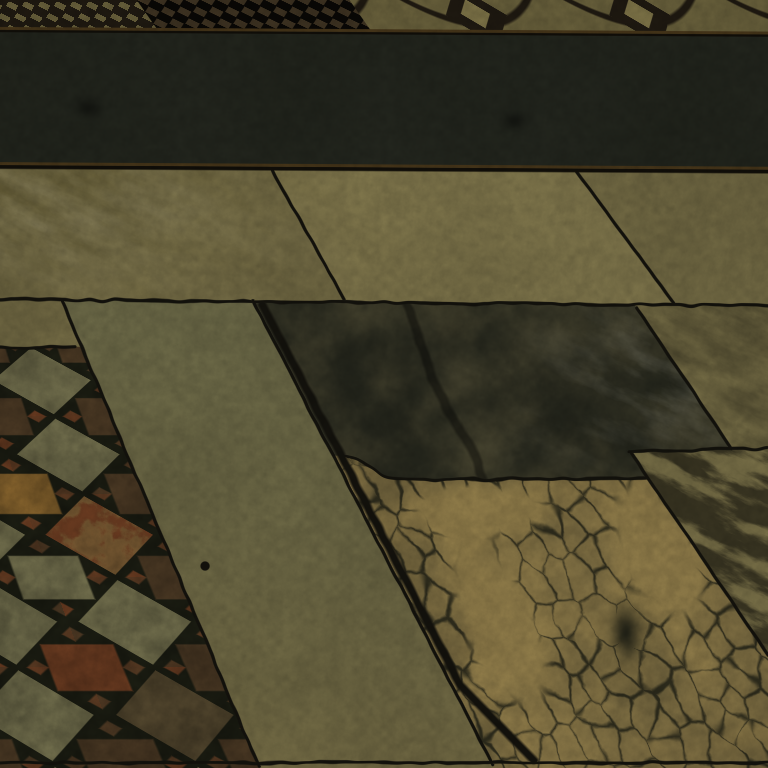
Give the GLSL for this texture, as a WebGL 1 fragment shader.

```glsl
precision highp float;
// Worn marble paving: a dark step, pale slabs, grey stone, breccia and inlay.
// Slabs are half-planes, joints are segment distances, stone is layered noise.
uniform vec2 u_resolution;

float hash(vec2 p) { return fract(sin(dot(p, vec2(127.1, 311.7))) * 43758.5453); }

float noise(vec2 p) {
  vec2 i = floor(p), f = fract(p);
  f *= f * (3.0 - 2.0 * f);
  return mix(mix(hash(i), hash(i + vec2(1, 0)), f.x),
    mix(hash(i + vec2(0, 1)), hash(i + 1.0), f.x), f.y);
}

float fbm(vec2 p) {
  float sum = 0.0, amp = 0.5;
  for (int i = 0; i < 5; i++) {
    sum += amp * noise(p);
    p = mat2(1.6, 1.2, -1.2, 1.6) * p + 3.7;
    amp *= 0.5;
  }
  return sum;
}

float fill(float d) { return smoothstep(-0.8, 0.8, d * u_resolution.y); }
float line(float d, float w) { return 1.0 - smoothstep(w * 0.5, w * 1.4, abs(d)); }
float blob(vec2 p, vec4 b) { p = (p - b.xy) / b.zw; return exp(-dot(p, p)); }

// Positive on the right of a descending line
float side(vec2 p, vec4 l) {
  vec2 d = normalize(l.zw - l.xy);
  return (p.x - l.x) * d.y - (p.y - l.y) * d.x;
}

float seg(vec2 p, vec4 l) {
  vec2 d = l.zw - l.xy;
  p -= l.xy;
  return length(p - d * clamp(dot(p, d) / dot(d, d), 0.0, 1.0));
}

// Gap between the two nearest cells
float cellEdge(vec2 p) {
  float near = 9.0, next = 9.0;
  for (int k = 0; k < 9; k++) {
    vec2 c = floor(p) + vec2(mod(float(k), 3.0), floor(float(k) / 3.0)) - 1.0;
    float d = length(c + vec2(hash(c), hash(c + 17.3)) - p);
    next = min(next, max(near, d));
    near = min(near, d);
  }
  return next - near;
}

vec3 breccia(vec2 p) {
  float n = fbm(p * 22.0);
  vec2 q = p + 0.022 * (vec2(n, fbm(p * 22.0 + 9.0)) - 0.5);
  vec2 t = vec2(q.x - 0.35 * (q.y - 0.8), q.y);
  float open = blob(t, vec4(0.645, 0.81, 0.055, 0.115)) + blob(t, vec4(0.885, 0.72, 0.055, 0.09))
    + blob(q, vec4(0.63, 0.66, 0.09, 0.03));
  float vein = 1.0 - smoothstep(0.0, 0.2, cellEdge(t * vec2(30, 23)) + 0.25 * n - 0.1);
  vein *= 1.0 - smoothstep(0.3, 0.55, open);
  vec3 c = mix(vec3(0.36, 0.32, 0.2), vec3(0.51, 0.44, 0.26), min(open + n, 1.0));
  return mix(c, vec3(0.12, 0.12, 0.08), max(0.85 * vein, blob(q, vec4(0.82, 0.82, 0.018, 0.03))));
}

vec3 inlay(vec2 p) {
  // Rows and columns widen toward the viewer
  float row = (sqrt(max(0.0167 * p.y + 0.00027, 0.0)) - 0.0924) / 0.00834;
  float col = (p.x - 0.0547 - 0.03125 * row - 0.003 * row * row) / (0.151 + 0.0078 * row);
  vec2 g = vec2(col, row), id = floor(g + 0.5), d = abs(g - id), sq = floor(g), s = 0.5 - d;
  float n = fbm(p * 45.0);
  vec3 pale = vec3(0.37, 0.36, 0.25), brown = vec3(0.25, 0.19, 0.12), red = vec3(0.36, 0.2, 0.11);
  // Chips in the gaps
  float chip = min(abs(d.x - 0.15) + s.y, s.x + abs(d.y - 0.14)) - 0.08;
  vec3 c = mix(vec3(0.09, 0.095, 0.06), mix(red, brown, hash(floor(g * 4.0))), smoothstep(0.015, -0.015, chip));
  // Squares, then diamonds
  vec3 stone = brown;
  if (sq.x < 0.0) stone = sq.y == 1.0 ? vec3(0.42, 0.31, 0.14) : sq.y == 2.0 ? pale : sq.y == 3.0 ? red : brown;
  c = mix(c, stone, 1.0 - smoothstep(-0.012, 0.012, max(s.x - 0.27, s.y - 0.25)));
  stone = pale;
  if (id.x == 0.0 && id.y == 2.0) stone = mix(vec3(0.43, 0.32, 0.18), red, smoothstep(0.4, 0.62, n));
  if (id.x == 0.0 && id.y == 4.0) stone = vec3(0.27, 0.23, 0.15);
  c = mix(c, stone, 1.0 - smoothstep(-0.02, 0.02, d.x / 0.42 + d.y / 0.47 - 1.0));
  return c * (0.8 + 0.4 * n);
}

// Checks, grille and pointed inlay above the step
vec3 ornament(vec2 p) {
  float x = p.x - 0.7 * p.y, k = abs(fract(x * 4.7 - 2.35) - 0.5) / 4.7;
  vec2 m = abs(fract(vec2(x * 48.0, p.y * 65.0)) - 0.5);
  vec3 dark = vec3(0.11, 0.09, 0.06), pale = vec3(0.37, 0.34, 0.21);
  vec3 c = mix(dark, pale, step(m.x + m.y, 0.4));
  c = mix(c, dark * (0.3 + 1.7 * smoothstep(0.5, 0.6, m.x + m.y)), fill(x - 0.178));
  vec3 marble = mix(pale, dark, max(line(p.y - 0.032 + 5.0 * k * k, 0.005), fill(0.04 - k - abs(p.y - 0.02))));
  marble = mix(marble, pale * 1.2, fill(0.019 - k - abs(p.y - 0.018)));
  return mix(c, marble, fill(x - 0.455));
}

void main() {
  vec2 p = vec2(gl_FragCoord.x, u_resolution.y - gl_FragCoord.y) / u_resolution;
  float cloud = fbm(p * 8.0), streak = fbm(vec2(p.x + p.y, p.y - p.x * 0.5) * vec2(12, 45));
  vec2 q = p + 0.004 * (noise(p * 60.0) - 0.5);
  vec4 seamA = vec4(0.354, 0.221, 0.449, 0.391), seamB = vec4(0.751, 0.224, 0.879, 0.397);
  vec4 stripL = vec4(0.081, 0.391, 0.336, 0.996), stripR = vec4(0.329, 0.391, 0.642, 0.996);
  vec4 greyR = vec4(0.83, 0.402, 0.953, 0.585), brecciaR = vec4(0.82, 0.587, 1.0, 0.853);
  float floorY = q.y - 0.39 - 0.008 * p.x, base = q.y - 0.592 - 0.032 * smoothstep(0.44, 0.52, p.x);
  vec3 pale = vec3(0.405, 0.375, 0.24);

  // Pale slabs, inlay and strip
  vec3 c = pale * (1.0 + 0.09 * (fill(side(q, seamA)) - fill(side(q, seamB))));
  c += 0.2 * (streak - 0.45) * blob(p, vec4(0.05, 0.27, 0.25, 0.1));
  vec3 f = mix(pale, inlay(p), fill(q.y - 0.452));
  f = mix(f, mix(vec3(0.37, 0.365, 0.25), pale, p.y * p.y), fill(side(q, stripL)));

  // Grey slab, breccia and their neighbours
  vec3 grey = mix(vec3(0.13, 0.135, 0.1), vec3(0.24, 0.23, 0.16), smoothstep(0.25, 0.7, 0.5 * (cloud + fbm(p * 22.0))));
  grey += 0.3 * max(streak - 0.45, 0.0) * blob(p, vec4(0.85, 0.5, 0.15, 0.1));
  grey *= 1.0 - 0.4 * line(p.x - 0.353 - 0.4 * p.y - 0.04 * cloud, 0.007);
  vec3 veined = pale * mix(1.05, 0.5, smoothstep(0.4, 0.65, streak + 0.2 * blob(p, vec4(0.93, 0.63, 0.12, 0.06))));
  vec3 upper = mix(grey, pale * (0.6 + 0.6 * streak), fill(side(q, greyR)));
  vec3 lower = mix(mix(grey, breccia(p), fill(base)), veined, fill(side(q, brecciaR)));
  f = mix(f, mix(upper, lower, fill(max(base, q.y - 0.587))), fill(side(q, stripR)));
  c = mix(c, f, fill(floorY)) * (0.92 + 0.16 * cloud);

  // Joints
  float j = min(min(seg(q, seamA), seg(q, seamB)), min(seg(q, stripL), seg(q, stripR)));
  j = min(j, min(seg(q, greyR), seg(q, brecciaR)));
  j = min(j, min(abs(floorY), abs(q.y - 0.993)));
  j = min(j, min(seg(q, vec4(0.818, 0.587, 1, 0.584)), seg(q, vec4(0, 0.452, 0.098, 0.452))));
  if (abs(p.x - 0.642) < 0.2) j = min(j, abs(base));
  float wide = min(seg(q, vec4(0.342, 0.397, 0.6, 0.893)), seg(q, vec4(0.6, 0.893, 0.695, 0.99)));
  float pit = fill(0.006 - length(p - vec2(0.267, 0.737)));
  c = mix(c, vec3(0.07, 0.065, 0.045), max(pit, max(line(j, 0.0022), line(wide, 0.0055))));

  // Step with brass edges
  float top = p.y - 0.037 - 0.006 * p.x, low = top - 0.176;
  vec3 band = vec3(0.11, 0.12, 0.092) + 0.02 * cloud;
  band *= 1.0 - 0.4 * (blob(q, vec4(0.115, 0.14, 0.015, 0.01)) + blob(q, vec4(0.67, 0.156, 0.015, 0.01)));
  c = mix(ornament(p), mix(band, c, fill(low)), fill(top));
  c = mix(c, vec3(0.06, 0.05, 0.03), max(line(low - 0.004, 0.003), line(top - 0.003, 0.002)));
  c = mix(c, vec3(0.25, 0.19, 0.09), max(line(top, 0.002), line(low, 0.002)));
  gl_FragColor = vec4(c * (0.9 + 0.21 * fbm(p * 110.0)), 1);
}
```
